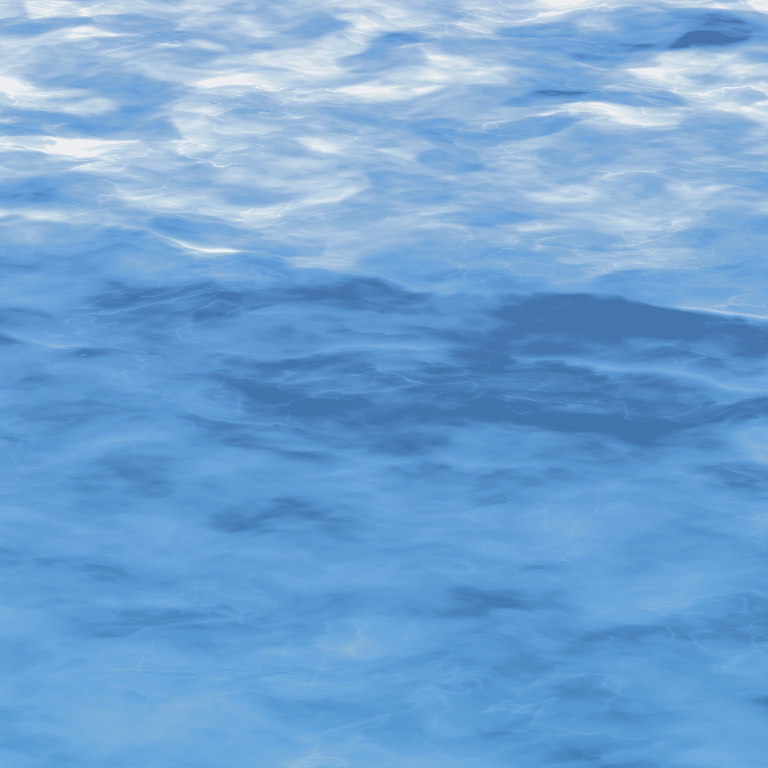
Give the GLSL for this texture, as a three.js fragment shader.

```glsl
// Draws a choppy blue sea under soft daylight, paling towards the distance.
varying vec2 vUv;

vec3 hash3(vec2 cell) {
  vec3 p = fract(vec3(cell.xyx) * vec3(0.1031, 0.1030, 0.0973));
  p += dot(p, p.yxz + 33.33);
  return fract((p.xxy + p.yzz) * p.zyx);
}

// Soft cellular noise: random cell values blended by distance, 0 to 1
float cellNoise(vec2 p) {
  vec2 cell = floor(p);
  float sum = 0.0;
  float total = 0.0;
  for (int j = -1; j <= 1; j++) {
    for (int i = -1; i <= 1; i++) {
      vec2 neighbour = cell + vec2(float(i), float(j));
      vec3 h = hash3(neighbour);
      vec2 d = neighbour + 0.15 + 0.7 * h.xy - p;
      float weight = exp(-7.0 * dot(d, d));
      sum += weight * h.z;
      total += weight;
    }
  }
  return sum / total;
}

// Layers of wavelets, each leaning the other way, centred on zero
float chopLayers(vec2 p) {
  float sum = 0.0;
  float amplitude = 1.0;
  float lean = 0.45;
  for (int i = 0; i < 5; i++) {
    sum += amplitude * (cellNoise(p + vec2(0.0, lean * p.x)) - 0.5);
    p = p * 1.83 + vec2(17.3, 41.7);
    amplitude *= 0.67;
    lean = -lean;
  }
  return sum;
}

// Thin bright threads along the middle level of the noise
float threads(vec2 p) {
  return pow(1.0 - abs(2.0 * cellNoise(p) - 1.0), 9.0);
}

// Height of a long wave crest, from layered sines
float crestLine(float x, float index) {
  float slope = 0.135 * exp(-index * 0.9);
  return 0.715 - 0.15 * index - slope * x
    + 0.011 * sin(x * 8.0 + index * 2.4 + 0.6)
    + 0.006 * sin(x * 19.0 + index * 4.1)
    + 0.003 * sin(x * 43.0 + index);
}

// Water colours from deep trough (0) to foam (6)
vec3 waterColour(float tone) {
  vec3 c = mix(vec3(0.26, 0.46, 0.68), vec3(0.35, 0.59, 0.82), clamp(tone, 0.0, 1.0));
  c = mix(c, vec3(0.42, 0.65, 0.86), clamp(tone - 1.0, 0.0, 1.0));
  c = mix(c, vec3(0.51, 0.69, 0.85), clamp(tone - 2.0, 0.0, 1.0));
  c = mix(c, vec3(0.63, 0.76, 0.88), clamp(tone - 3.0, 0.0, 1.0));
  c = mix(c, vec3(0.75, 0.85, 0.91), clamp(tone - 4.0, 0.0, 1.0));
  return mix(c, vec3(0.91, 0.94, 0.95), clamp(tone - 5.0, 0.0, 1.0));
}

void main() {
  float x = vUv.x;
  float y = vUv.y;
  float far = smoothstep(0.5, 0.85, y);

  // Perspective: features shrink and flatten with distance
  vec2 sea = vec2((x - 0.5) * (1.0 + 0.45 * y), y * (1.0 + 0.45 * y));
  sea.y += 0.008 * sin(sea.x * 11.0 + sea.y * 17.0) + 0.004 * sin(sea.x * 27.0 - sea.y * 31.0);
  sea.x += 0.02 * sin(sea.y * 23.0 + sea.x * 5.0);
  sea += 3.0;

  float chop = chopLayers(sea * vec2(4.0, 14.0));
  float swell = cellNoise(sea * vec2(2.2, 9.0) + 5.0) - 0.5;
  float patches = smoothstep(0.35, 0.75, cellNoise(sea * vec2(4.5, 15.0) + 60.0));

  // Broad light: blue foreground, dim middle, bright distance
  float tone = 1.6 - 0.45 * smoothstep(0.3, 0.52, y);
  tone += 3.1 * smoothstep(0.58, 0.78, y) - 0.55 * smoothstep(0.82, 0.97, y);
  tone += swell * (0.9 + 0.8 * far) + chop * (1.45 + 1.5 * far);

  // Dark lens-shaped wave faces, mostly far away
  float face = smoothstep(0.6, 0.88, cellNoise(sea * vec2(6.5, 25.0) + 23.0));
  tone -= face * (0.35 + 1.25 * far);

  // Fine sunlit threads
  float web = threads(sea * vec2(6.0, 24.0) + chop * 0.7);
  web += 0.7 * threads(sea * vec2(13.0, 50.0) + vec2(9.0, chop));
  tone += web * patches * (0.75 + 0.45 * far);

  // Long crests: broken foam on top, shaded face below
  for (int i = 0; i < 4; i++) {
    float index = float(i);
    float strength = exp(-0.75 * index);
    float d = y - crestLine(x, index) + 0.009 * chop;
    float broken = smoothstep(0.28, 0.68, cellNoise(vec2(x * 7.0 + 30.0 * index, y * 9.0)));
    float foam = exp(-abs(d) / (0.0025 + 0.004 * broken));
    float shade = exp(min(d, 0.0) / 0.065) * smoothstep(0.004, -0.016, d);
    tone += strength * foam * (0.5 + 3.2 * broken);
    tone -= strength * shade * (0.75 + 0.7 * far);
  }

  // Greyer blue in the distance, clearer blue up close
  vec3 colour = waterColour(tone);
  colour += (y - 0.4) * vec3(0.035, -0.012, -0.012);
  gl_FragColor = vec4(colour, 1.0);
}
```
